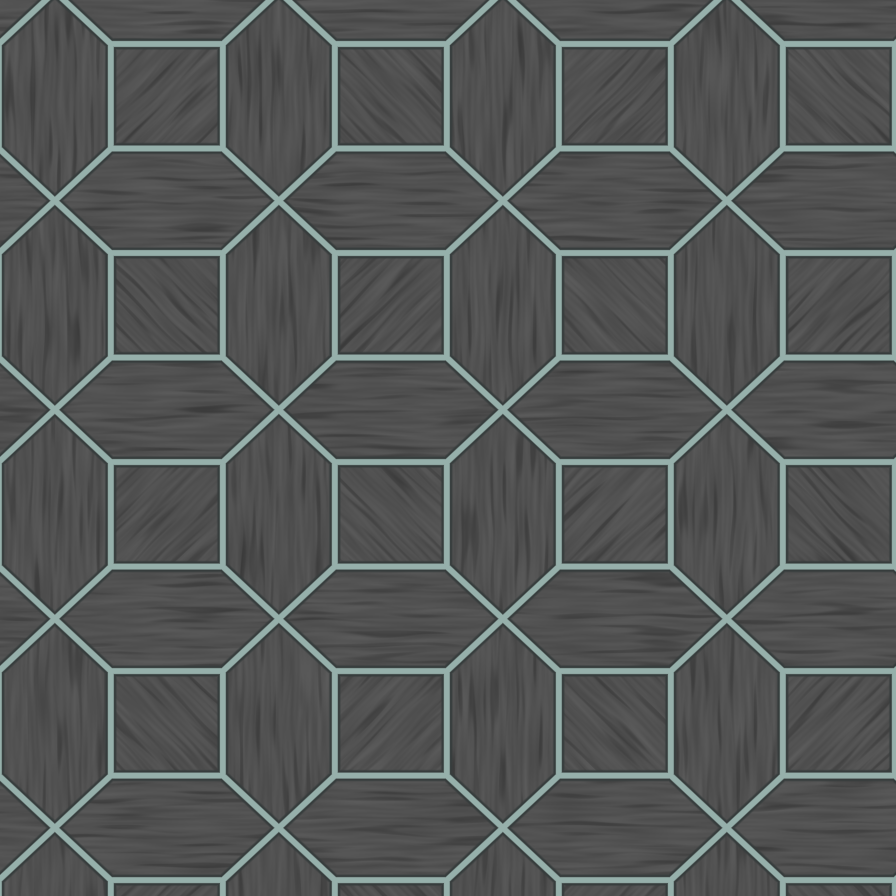
Give the GLSL for this pattern, as a three.js fragment shader.

```glsl
// Dark wood parquet of squares and elongated hexagons, framed by pale teal inlay.
// Each cell folds to one corner, where box and segment distances give the inlay;
// stretched gradient noise, turned and shifted per tile, gives the wood grain.

varying vec2 vUv;

vec2 gradient(vec2 cell) {
  vec3 h = fract(cell.xyx * vec3(0.1031, 0.1030, 0.0973));
  h += dot(h, h.yzx + 33.33);
  float angle = 6.2832 * fract((h.x + h.y) * h.z);
  return vec2(cos(angle), sin(angle));
}

float gradientNoise(vec2 p) {
  vec2 i = floor(p);
  vec2 f = p - i;
  vec2 u = f * f * f * (f * (f * 6.0 - 15.0) + 10.0);
  vec2 e = vec2(1.0, 0.0);
  float bottom = mix(dot(gradient(i), f), dot(gradient(i + e.xy), f - e.xy), u.x);
  float top = mix(dot(gradient(i + e.yx), f - e.yx), dot(gradient(i + e.xx), f - e.xx), u.x);
  return mix(bottom, top, u.y);
}

float boxDistance(vec2 p, vec2 halfSize) {
  vec2 d = abs(p) - halfSize;
  return length(max(d, 0.0)) + min(max(d.x, d.y), 0.0);
}

float segmentDistance(vec2 p, vec2 a, vec2 b) {
  vec2 ab = b - a;
  return length(p - a - ab * clamp(dot(p - a, ab) / dot(ab, ab), 0.0, 1.0));
}

// Grain brightness; x runs along the fibres, y across them.
float woodGrain(vec2 p) {
  p.y += 0.003 * gradientNoise(p * vec2(14.0, 30.0));
  float broad = gradientNoise(p * vec2(7.0, 85.0));
  float fine = gradientNoise(p * vec2(15.0, 210.0) + 41.0);
  float pores = smoothstep(0.08, 0.45, gradientNoise(p * vec2(11.0, 150.0) + 87.0));
  return 0.319 + 0.03 * broad + 0.045 * fine - 0.055 * pores;
}

void main() {
  // Square tiles sit at whole grid numbers.
  vec2 period = vec2(0.25, 0.2333);
  vec2 grid = (vUv - vec2(0.1862, 0.8926)) / period;
  vec2 cell = floor(grid + 0.5);
  vec2 local = grid - cell;
  vec2 corner = 0.25 * period;
  vec2 folded = abs(local) * period;

  // Inlay: square outline, and diagonals from its corners to the crossings.
  float box = boxDistance(folded, corner);
  float inlay = min(abs(box), segmentDistance(folded, corner, 2.0 * corner));

  // Fibre direction and identity of the tile.
  vec2 tile = cell;
  vec2 fibre = vec2(1.0, 0.0);
  if (box < 0.0) {
    float flip = mod(cell.x + cell.y, 2.0);
    fibre = vec2(0.7071, 0.7071 - 1.4142 * flip);
  } else if (abs(local.x) > abs(local.y)) {
    tile.x = floor(grid.x) + 0.5;
    fibre = vec2(0.0, 1.0);
  } else {
    tile.y = floor(grid.y) + 0.5;
  }
  vec2 along = vec2(dot(vUv, fibre), dot(vUv, vec2(-fibre.y, fibre.x)));
  vec3 color = vec3(woodGrain(along + tile * vec2(3.7, 1.9) + 20.0));

  // Dark groove beside the inlay, then the inlay itself.
  color = mix(vec3(0.21, 0.235, 0.235), color, smoothstep(0.0045, 0.0075, inlay));
  color = mix(vec3(0.59, 0.69, 0.67), color, smoothstep(0.0024, 0.0043, inlay));

  gl_FragColor = vec4(color, 1.0);
}
```
